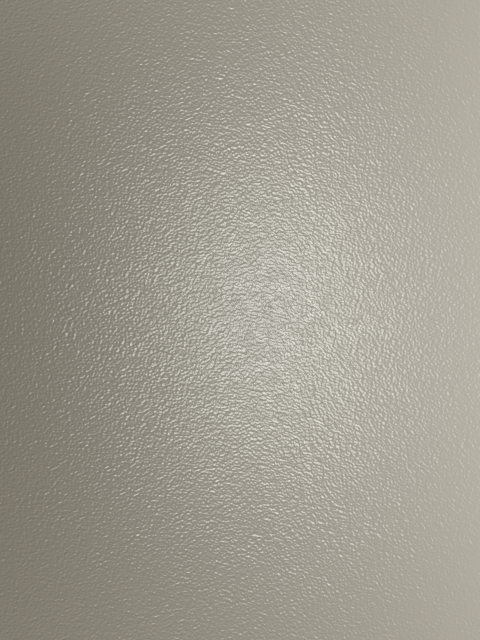
Reproduce this texture procedurally as a WebGL 1 fragment shader.

```glsl
precision highp float;
// A finely pebbled, satin painted wall in warm grey with a soft lamp glare.
// Gradient noise gives the relief; a facet glints where its slope turns the
// lamp towards the eye, so glints crowd the middle and thin out to the rim.

uniform vec2 u_resolution;

// Random unit vector for a lattice point.
vec2 randomDirection(vec2 cell) {
  vec3 q = fract(cell.xyx * vec3(0.1031, 0.1030, 0.0973));
  q += dot(q, q.yzx + 33.33);
  float angle = 6.2832 * fract((q.x + q.y) * q.z);
  return vec2(cos(angle), sin(angle));
}

float gradientNoise(vec2 p) {
  vec2 i = floor(p);
  vec2 f = p - i;
  vec2 w = f * f * f * (f * (f * 6.0 - 15.0) + 10.0);
  float a = dot(randomDirection(i), f);
  float b = dot(randomDirection(i + vec2(1.0, 0.0)), f - vec2(1.0, 0.0));
  float c = dot(randomDirection(i + vec2(0.0, 1.0)), f - vec2(0.0, 1.0));
  float d = dot(randomDirection(i + 1.0), f - 1.0);
  return mix(mix(a, b, w.x), mix(c, d, w.x), w.y);
}

// Pebbled height: fine grains plus rotated broader ones.
float relief(vec2 p) {
  vec2 turned = mat2(0.8, 0.6, -0.6, 0.8) * p;
  return gradientNoise(p) + 0.6 * gradientNoise(turned * 0.63 + 17.3);
}

vec2 reliefSlope(vec2 p) {
  vec2 e = vec2(0.2, 0.0);
  return vec2(relief(p + e.xy) - relief(p - e.xy),
              relief(p + e.yx) - relief(p - e.yx)) / (2.0 * e.x);
}

// Glint strength in x, diffuse shading in y.
vec2 grainLight(vec2 wall, vec2 toLamp) {
  // Grains are a little wider than tall, with a slight lean and wander.
  vec2 grain = mat2(0.96, 0.28, -0.28, 0.96) * wall * vec2(178.0, 204.0);
  grain += 300.0 + 0.8 * gradientNoise(wall * 20.0 + 5.0);
  vec2 slope = reliefSlope(grain);

  // Even at the centre one flank of each grain catches the light.
  vec2 mirrorSlope = vec2(-3.8 * toLamp.x - 0.15,
                          sqrt(9.0 * toLamp.y * toLamp.y + 0.2));
  vec2 miss = slope - mirrorSlope;
  return vec2(exp(-dot(miss, miss) / 0.8),
              dot(slope, normalize(mirrorSlope)));
}

void main() {
  vec2 uv = gl_FragCoord.xy / u_resolution;
  vec2 wall = gl_FragCoord.xy / u_resolution.x;
  vec2 lamp = vec2(0.54, 0.51 * u_resolution.y / u_resolution.x);
  vec2 toLamp = lamp - wall;

  // Four samples per pixel keep the fine grain smooth.
  vec2 light = vec2(0.0);
  for (int i = 0; i < 4; i++) {
    float n = float(i);
    vec2 offset = vec2(mod(n, 2.0), floor(n / 2.0)) * 0.5 - 0.25;
    light += 0.25 * grainLight(wall + offset / u_resolution.x, toLamp);
  }

  // Ambient light grows to the right and evens out at top and bottom.
  float rim = pow(abs(uv.y - 0.5) * 2.0, 2.0);
  float ambient = 0.484 + 0.231 * pow(uv.x, 1.15);
  ambient = mix(ambient, 0.605, 0.25 * rim);
  ambient += 0.015 * rim * (uv.y - 0.5);
  vec3 color = vec3(ambient) - vec3(0.0, 0.021, 0.066);

  // The grain is flatter on the bright right side, and gathers in clumps.
  float contrast = 1.0 - 0.6 * smoothstep(0.6, 1.0, uv.x);
  float clumps = gradientNoise(wall * 55.0) + gradientNoise(wall * 24.0 + 9.0);
  color += 0.020 * contrast * light.y;
  color += vec3(0.226, 0.237, 0.239) * light.x * contrast
    * (1.0 + 0.3 * clumps);

  // Broad sheen under the glints.
  float sheen = exp(-dot(toLamp, toLamp * vec2(12.0, 7.0)));
  color += vec3(0.022, 0.028, 0.034) * sheen;

  gl_FragColor = vec4(clamp(color, 0.0, 1.0), 1.0);
}
```
